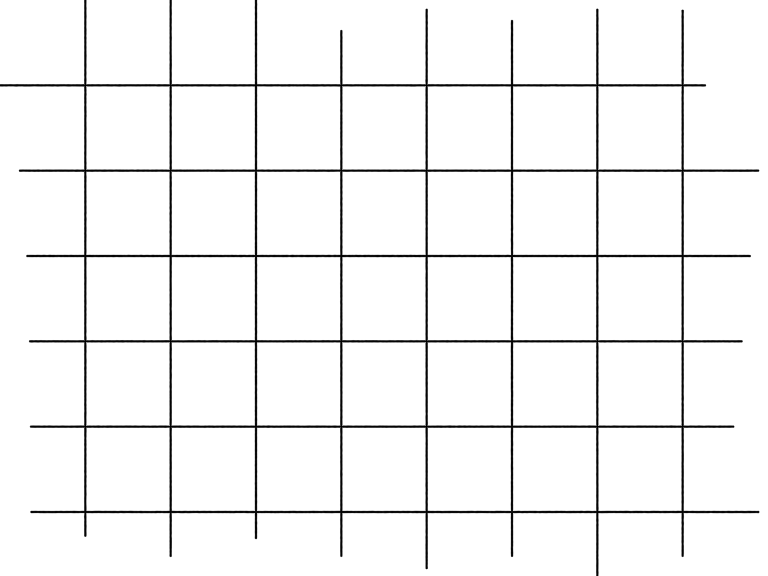
Reproduce this pattern procedurally as a Shadertoy shader.

```glsl
const vec3 PAPER = vec3(1.0);
const vec3 INK = vec3(0.01);
const float COLUMNS = 8.0;
const float ROWS = 6.0;
const float HALF_WIDTH = 0.0019;
const float ROUGHNESS = 0.0004;
const float GRAIN_SCALE = 190.0;

vec2 hashGradient(vec2 cell) {
    vec2 h = vec2(dot(cell, vec2(127.1, 311.7)), dot(cell, vec2(269.5, 183.3)));
    return 2.0 * fract(sin(h) * 43758.5) - 1.0;
}

float gradientNoise(vec2 p) {
    vec2 i = floor(p);
    vec2 f = p - i;
    vec2 u = f * f * (3.0 - 2.0 * f);
    vec2 e = vec2(0.0, 1.0);
    float low = mix(dot(hashGradient(i), f),
                    dot(hashGradient(i + e.yx), f - e.yx), u.x);
    float high = mix(dot(hashGradient(i + e.xy), f - e.xy),
                     dot(hashGradient(i + e.yy), f - e.yy), u.x);
    return mix(low, high, u.y);
}

// Index of the closest line, limited to the lines that exist
float nearestLine(float position, float spacing, float count) {
    return clamp(round(position / spacing), 1.0, count);
}

// Gaps between the ends of a vertical stroke and the top and bottom edges
vec2 verticalInsets(float k) {
    float isOdd = mod(k, 2.0);
    float top = mix(0.054 - 0.0088 * (k - 4.0), 0.017, isOdd);
    top = mix(-0.02, top, step(3.5, k));
    float bottom = mix(0.035, 0.07 * (1.0 - smoothstep(2.5, 6.0, k)), isOdd);
    return vec2(top, bottom);
}

// Gaps between the ends of a horizontal stroke and the left and right edges
vec2 horizontalInsets(float k) {
    float left = 0.055 * (1.0 - exp(1.0 - k));
    float right = 0.017 + 0.058 * fract((k - 2.0) / 4.0);
    right += 0.049 * (1.0 - step(1.5, k));
    return vec2(left, right);
}

// Distance to a round-ended stroke between two insets of a given span
float strokeDistance(float along, float across, vec2 insets, float span, float halfWidth) {
    float overshoot = along - clamp(along, insets.x, span - insets.y);
    return length(vec2(overshoot, across)) - halfWidth;
}

void mainImage(out vec4 fragColor, in vec2 fragCoord) {
    // Height is one unit; y runs down from the top edge
    float pixel = 1.0 / iResolution.y;
    float width = iResolution.x * pixel;
    vec2 p = fragCoord * pixel;
    p.y = 1.0 - p.y;

    float spacing = width / (COLUMNS + 1.0);
    float column = nearestLine(p.x, spacing, COLUMNS);
    float row = nearestLine(p.y, spacing, ROWS);

    // Strokes of the open grid
    float vertical = strokeDistance(p.y, p.x - column * spacing,
                                    verticalInsets(column), 1.0, HALF_WIDTH);
    float horizontal = strokeDistance(p.x, p.y - row * spacing,
                                      horizontalInsets(row), width, HALF_WIDTH);

    // Slightly uneven pen edge
    float d = min(vertical, horizontal);
    d += ROUGHNESS * gradientNoise(p * GRAIN_SCALE);

    float ink = 1.0 - smoothstep(-0.75 * pixel, 0.75 * pixel, d);
    fragColor = vec4(mix(PAPER, INK, ink), 1.0);
}
```
